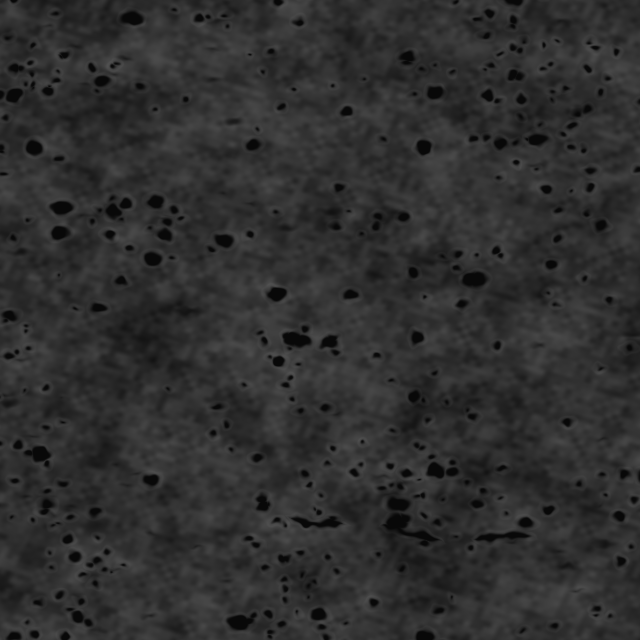
Write a three.js fragment shader that draws this texture.

```glsl
#define STONE vec3(0.191)
#define PIT_COLOR vec3(0.033)
#define MOTTLE_CONTRAST 0.077
#define MOTTLE_SCALE 10.0
#define COARSE_DENSITY 0.125
#define FINE_DENSITY 0.05
#define SMUDGE_DENSITY 0.2
#define SMUDGE_STRENGTH 0.65
#define RAGGEDNESS 0.0065
#define EDGE_SOFTNESS 0.0024
#define RIM_LIGHT 0.026
#define CRACK_WIDTH 0.0065

varying vec2 vUv;

float hash(vec2 p) {
  vec3 q = fract(p.xyx * 0.1031);
  q += dot(q, q.yzx + 33.33);
  return fract((q.x + q.y) * q.z);
}

float noise(vec2 p) {
  vec2 cell = floor(p);
  vec2 f = fract(p);
  f = f * f * (3.0 - 2.0 * f);
  float low = mix(hash(cell), hash(cell + vec2(1.0, 0.0)), f.x);
  float high = mix(hash(cell + vec2(0.0, 1.0)), hash(cell + 1.0), f.x);
  return mix(low, high, f.y);
}

// Cloudy grain: octaves of nearly equal weight, turned against each other
float mottle(vec2 p) {
  mat2 turn = mat2(0.8, 0.6, -0.6, 0.8);
  vec2 q = p * vec2(0.88, 1.1) * MOTTLE_SCALE + 7.0;
  float sum = 0.0;
  for (int i = 0; i < 4; i++) {
    sum += noise(q) - 0.5;
    q = turn * q * 2.2 + 19.0;
  }
  return sum;
}

// Distance to scattered pits that gather in clusters
float pitField(vec2 p, float cells, float density, float rMin, float rMax, float seed) {
  vec2 home = floor(p * cells);
  float d = 1.0;
  for (int j = -1; j <= 1; j++) {
    for (int i = -1; i <= 1; i++) {
      vec2 id = home + vec2(float(i), float(j));
      vec2 key = id + seed;
      vec2 center = (id + vec2(hash(key), hash(key + 17.3))) / cells;
      float cluster = smoothstep(0.5, 0.8, noise(center * 9.0 + 4.0));
      if (hash(key + 41.7) < density * mix(0.4, 3.0, cluster)) {
        float size = hash(key + 63.1);
        vec2 offset = p - center;
        offset.x *= mix(0.6, 1.0, hash(key + 85.9));
        d = min(d, length(offset) - mix(rMin, rMax, size * size));
      }
    }
  }
  return d;
}

// Distance to a broken, sagging crack across the lower right
float crackDistance(vec2 p) {
  float along = (p.x - 0.43) / 0.145;
  float part = fract(along);
  float taper = smoothstep(0.0, 0.25, part) * (1.0 - smoothstep(0.6, 1.0, part));
  taper *= step(0.0, along) * step(along, 3.0);
  float y = 0.187 - 0.035 * smoothstep(0.58, 0.7, p.x);
  y += 0.022 * (noise(vec2(p.x * 16.0, 3.0)) - 0.5);
  y += 0.009 * (noise(vec2(p.x * 50.0, 8.0)) - 0.5);
  float width = CRACK_WIDTH * (0.35 + noise(vec2(p.x * 42.0, 5.0)));
  return abs(p.y - y) - mix(-0.012, width, taper);
}

float fillMask(float d, float softness) {
  return 1.0 - smoothstep(-softness, softness, d);
}

void main() {
  vec2 p = vUv;
  vec2 wobble = vec2(noise(p * 90.0), noise(p * 90.0 + 31.0)) - 0.5;
  vec2 ragged = p + RAGGEDNESS * wobble;

  // Stone body
  vec3 color = STONE + MOTTLE_CONTRAST * mottle(p);

  // Soft, flat smudges
  float smudge = pitField(ragged * vec2(0.45, 1.0), 24.0, SMUDGE_DENSITY, 0.001, 0.006, 211.0);
  color = mix(color, PIT_COLOR, SMUDGE_STRENGTH * fillMask(smudge, 0.0045));

  // Sharp pits and crack with a faint pale rim
  float d = pitField(ragged, 32.0, COARSE_DENSITY, 0.004, 0.012, 11.0);
  d = min(d, pitField(ragged, 60.0, FINE_DENSITY, 0.002, 0.0055, 107.0));
  d = min(d, crackDistance(ragged));
  float rimOffset = (d - 0.0045) / 0.002;
  color += RIM_LIGHT * exp(-rimOffset * rimOffset);
  color = mix(color, PIT_COLOR, fillMask(d, EDGE_SOFTNESS));

  gl_FragColor = vec4(color, 1.0);
}
```
